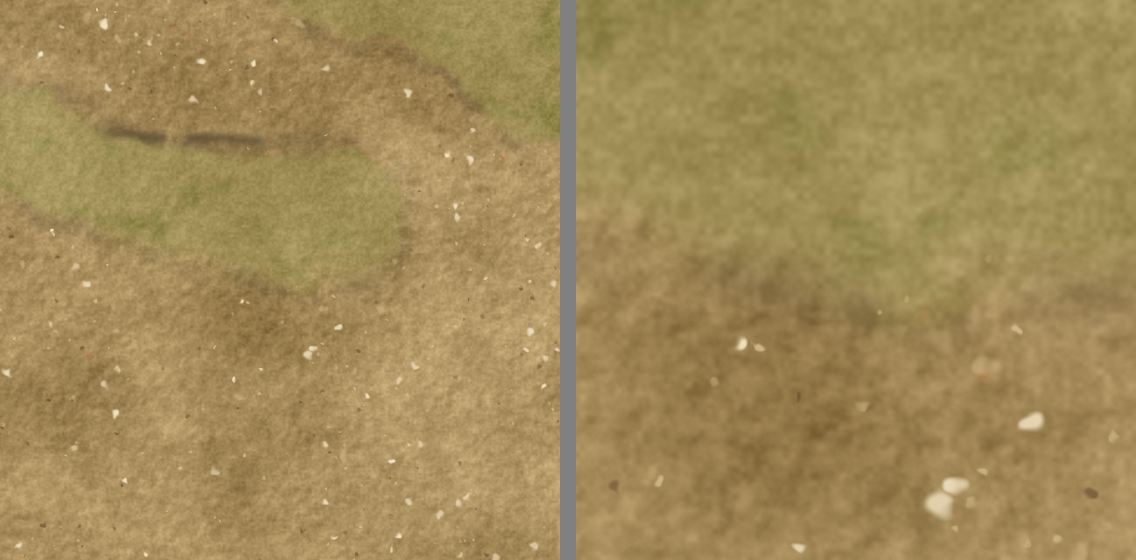
Left, the full canvas; right, a detail of the centre.
This texture is drawn by a Shadertoy shader. Its source:

```glsl
// Dry brown soil with mossy green patches, a dark crevice and scattered pale grit.

float hash(vec2 p) {
    vec3 q = fract(vec3(p.xyx) * 0.1031);
    q += dot(q, q.yzx + 33.33);
    return fract((q.x + q.y) * q.z);
}

float noise(vec2 p) {
    vec2 i = floor(p), f = fract(p);
    f = f * f * (3.0 - 2.0 * f);
    return mix(mix(hash(i), hash(i + vec2(1, 0)), f.x),
               mix(hash(i + vec2(0, 1)), hash(i + vec2(1, 1)), f.x), f.y);
}

float fbm(vec2 p) {
    float sum = 0.0, amp = 0.52;
    for (int i = 0; i < 5; i++) {
        sum += amp * noise(p);
        p = mat2(1.6, 1.2, -1.2, 1.6) * p + 17.3;
        amp *= 0.5;
    }
    return sum;
}

// Soft spot around a centre, with its own radii
float blob(vec2 p, vec2 centre, vec2 radii) {
    vec2 d = (p - centre) / radii;
    return exp(-dot(d, d));
}

// Signed distance to the long tongue of moss, bending up to the left
float tongue(vec2 p) {
    float bend = max(0.6 - p.x, 0.0) / 0.6;
    p.y -= 0.61 + 0.155 * bend * bend;
    float radius = mix(0.085, 0.118, clamp(p.x / 0.6, 0.0, 1.0));
    return length(vec2(p.x - clamp(p.x, -0.2, 0.61), p.y)) - radius;
}

// Signed distance to the mossy corner at the upper right
float corner(vec2 p) {
    return dot(vec2(0.53, 1.0) - p, vec2(0.48, 0.877)) + 0.018 * cos(p.x * 17.0);
}

// How crowded the grit is
float crowding(vec2 p) {
    return 0.25 + 0.5 * smoothstep(0.45, 0.65, noise(p * 6.0 + 4.0))
         + blob(p, vec2(0.25, 0.92), vec2(0.13, 0.09))
         + blob(p, vec2(0.65, 0.26), vec2(0.11, 0.12))
         + 0.7 * blob(p, vec2(0.9, 0.69), vec2(0.15, 0.07));
}

// Randomly placed irregular specks, one candidate per cell
float specks(vec2 p, float cells, float radius, float chance, float seed) {
    p += 0.9 * radius * (vec2(noise(p / radius), noise(p / radius + 31.0)) - 0.5);
    vec2 base = floor(p * cells);
    float mask = 0.0;
    for (int y = -1; y <= 1; y++)
    for (int x = -1; x <= 1; x++) {
        vec2 id = base + vec2(x, y);
        float pick = hash(id + seed);
        vec2 centre = (id + vec2(hash(id + seed + 7.1), hash(id + seed + 19.7))) / cells;
        float size = radius * mix(0.45, 1.0, hash(id + seed + 43.0));
        float spot = 1.0 - smoothstep(0.3 * size, size, length(p - centre));
        float present = step(pick, chance * crowding((id + 0.5) / cells));
        mask = max(mask, spot * present * mix(0.5, 1.0, hash(id + seed + 61.0)));
    }
    return mask;
}

void mainImage(out vec4 fragColor, in vec2 fragCoord) {
    vec2 p = fragCoord / iResolution.xy;

    // Ragged moss outline
    vec2 warp = vec2(fbm(p * 13.0), fbm(p * 13.0 + 50.0)) - 0.5;
    vec2 w = p + 0.06 * warp;
    float edge = min(tongue(w), corner(w));
    float blur = mix(0.008, 0.028, smoothstep(0.7, 0.5, p.y + 0.0) * 1.0);
    float moss = 1.0 - smoothstep(-blur, blur, edge);

    // Broad blotches, crumbs and fine grain
    float blotch = fbm(p * 7.0 + 3.0) - 0.5;
    float crumb = fbm(p * vec2(55.0, 65.0)) - 0.5;
    float relief = fbm(p * 75.0 + vec2(0.35, -0.35)) - fbm(p * 75.0);
    float grain = noise(p * 240.0) - 0.5;
    float rough = mix(1.0, 0.6, moss);
    float tone = 0.24 * blotch * rough + rough * (0.14 * crumb + 0.14 * relief) + 0.06 * grain;

    vec3 soil = vec3(0.65, 0.543, 0.353) + tone * vec3(1.0, 0.98, 0.9);
    soil += 0.035 * blob(p, vec2(0.95, 0.2), vec2(0.35, 0.4));
    soil -= 0.035 * blob(p, vec2(0.55, 0.85), vec2(0.25, 0.12));
    soil -= 0.03 * blob(p, vec2(0.5, 0.42), vec2(0.3, 0.08));
    vec3 mossColor = vec3(0.632, 0.562, 0.345) + tone;
    float tuft = smoothstep(0.52, 0.75, fbm(p * 15.0 + 80.0));
    mossColor -= tuft * vec3(0.09, 0.055, 0.08);
    vec3 color = mix(soil, mossColor, moss);

    // Shaded rim and the dark crevice along the top of the tongue
    float rim = exp(-pow((edge - 0.012) / 0.018, 2.0));
    color *= 1.0 - 0.12 * rim * smoothstep(0.35, 0.65, fbm(p * 18.0 + 9.0));
    float creviceY = 0.747 + 0.5 * pow(max(0.36 - p.x, 0.0), 2.0) + 0.025 * warp.y;
    float crevice = exp(-pow((p.y - creviceY) / 0.011, 2.0))
                  * smoothstep(0.12, 0.25, p.x) * (1.0 - smoothstep(0.36, 0.62, p.x));
    color = mix(color, vec3(0.36, 0.3, 0.2), 0.75 * crevice * smoothstep(0.25, 0.6, fbm(p * 26.0)));

    // Dark crumbs, rusty bits and pale grit on the bare soil
    float bare = 1.0 - 0.95 * moss;
    color = mix(color, vec3(0.36, 0.26, 0.15), 0.6 * bare * specks(p, 45.0, 0.006, 0.07, 11.0));
    color = mix(color, vec3(0.72, 0.44, 0.24), 0.6 * bare * specks(p, 32.0, 0.006, 0.03, 29.0));
    color = mix(color, vec3(0.82, 0.72, 0.52), 0.6 * bare * specks(p, 26.0, 0.014, 0.08, 53.0));
    color = mix(color, vec3(0.86, 0.77, 0.58), 0.8 * bare * specks(p, 70.0, 0.0045, 0.06, 71.0));
    color = mix(color, vec3(0.95, 0.89, 0.76), bare * specks(p, 24.0, 0.0105, 0.17, 97.0));

    fragColor = vec4(clamp(color, 0.0, 1.0), 1.0);
}
```
